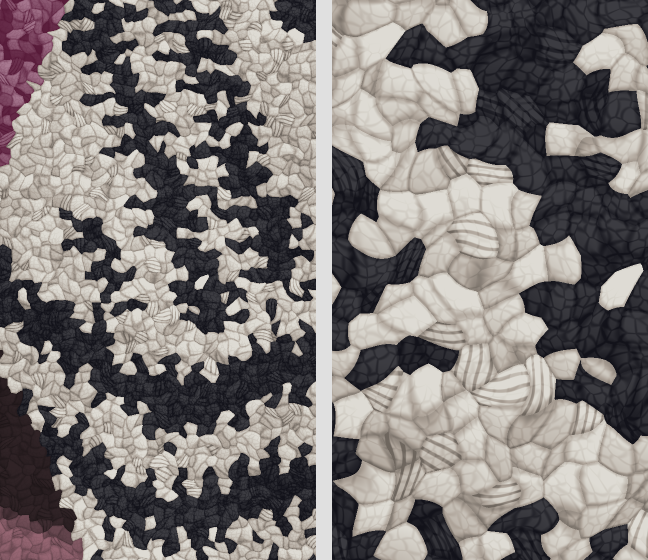
Left, the full canvas; right, a detail of the centre.
Give the GLSL for this texture, as a WebGL 2 fragment shader.

```glsl
#version 300 es
precision highp float;
// Chunky boucle knit: pale and black looped yarn in jagged bands, folded over plum and brown cloth.

uniform vec2 u_resolution;
out vec4 fragColor;

// Sizes, in canvas heights
const float NUB = 0.0185;        // one yarn loop
const float FIBRE = 0.0065;      // fine lumps on a loop
const float ROW = 0.052;         // knit row spacing
const float TONGUE = 0.036;      // reach of the jagged band edges
const float UPPER_PERIOD = 0.16;
const float UPPER_HALF = 0.042;
const float LOWER_PERIOD = 0.21;
const float LOWER_HALF = 0.053;
const float FOLD = 0.11;         // where the upper panel meets the lower

// Colours
const vec3 PALE_SHADOW = vec3(0.43, 0.40, 0.37);
const vec3 PALE_MID = vec3(0.68, 0.64, 0.60);
const vec3 PALE_LIGHT = vec3(0.87, 0.86, 0.83);
const vec3 BLACK_DEEP = vec3(0.07, 0.07, 0.10);
const vec3 BLACK_FUZZ = vec3(0.26, 0.26, 0.28);
const vec3 PLUM_DEEP = vec3(0.34, 0.10, 0.22);
const vec3 PLUM_PALE = vec3(0.66, 0.48, 0.57);
const vec3 BROWN = vec3(0.15, 0.11, 0.12);
const vec3 DUSTY = vec3(0.47, 0.32, 0.36);

struct Nub {
    float height;   // top surface
    float gap;      // lead over the next loop, zero in crevices
    vec2 offset;    // from the loop centre, canvas directions
    vec2 local;     // the same, along and across the loop
    vec2 centre;
    float seed;
};

float hash(vec2 p) {
    vec3 q = fract(p.xyx * vec3(0.1031, 0.1030, 0.0973));
    q += dot(q, q.yzx + 33.33);
    return fract((q.x + q.y) * q.z);
}

float triangle(float x) {
    return abs(fract(x) - 0.5) * 4.0 - 1.0;
}

// Cellular noise made of overlapping, randomly turned ellipsoids
Nub loopAt(vec2 p, float size) {
    vec2 g = p / size, base = floor(g);
    Nub n = Nub(-9.0, 0.0, vec2(0.0), vec2(0.0), p, 0.0);
    float second = -9.0;
    for (int j = -1; j <= 1; j++)
    for (int i = -1; i <= 1; i++) {
        vec2 id = base + vec2(i, j);
        float seed = hash(id + 3.7);
        vec2 c = id + 0.5 + 0.6 * (vec2(hash(id + 11.3), hash(id + 29.1)) - 0.5);
        float a = 6.2832 * hash(id + 47.9);
        vec2 d = g - c;
        vec2 e = mat2(cos(a), -sin(a), sin(a), cos(a)) * d / vec2(1.05, 0.64);
        float h = 1.0 - dot(e, e) + 0.55 * seed;
        if (h > n.height) {
            second = n.height;
            n = Nub(h, 0.0, d, e, c * size, seed);
        } else second = max(second, h);
    }
    n.gap = n.height - second;
    return n;
}

// Height above the valley-shaped fold
float foldHeight(vec2 p) {
    return p.y - 0.27 - 0.7 * max(0.3 - p.x, 0.0) - 0.35 * max(p.x - 0.3, 0.0);
}

// Signed distance to the black yarn, negative inside
float blackBands(vec2 p) {
    // Slanted upper bands with sideways tongues
    float u = p.x - 0.4 * (0.92 - p.y) - 0.03;
    u += TONGUE * triangle(p.y / ROW + 0.3 * sin(p.x * 17.0)) + 0.014 * sin(p.y * 41.0 + p.x * 9.0);
    float k = clamp(round(u / UPPER_PERIOD), 0.0, 2.0);
    float upper = abs(u - k * UPPER_PERIOD) - UPPER_HALF;
    if (k < 0.5) upper += 0.018 + 0.1 * smoothstep(0.58, 0.68, p.y);

    // Lower bands follow the fold, with upright tongues
    float f = foldHeight(p);
    float v = f + TONGUE * triangle(p.x / ROW + 0.4 * sin(p.y * 15.0)) + 0.012 * sin(p.x * 37.0);
    float m = clamp(round(v / LOWER_PERIOD), -2.0, 0.0);
    float lower = abs(v - m * LOWER_PERIOD) - LOWER_HALF;

    float corner = length(p - vec2(0.57, 1.0)) - 0.08;
    return min(min(lower, max(upper, FOLD - f)), corner);
}

vec3 yarn(vec2 p) {
    vec2 w = p + 0.0035 * sin(p.yx * 95.0 + 2.0 * sin(p * 43.0));
    Nub n = loopAt(w, NUB);
    Nub fine = loopAt(w + 5.0, FIBRE);
    vec2 c = n.centre;
    float lumps = smoothstep(0.0, 0.6, fine.gap) - 0.5;
    float lit = dot(n.offset, vec2(0.25, 0.5));
    float depth = smoothstep(0.0, 0.55, n.gap);

    // Loop tone, row ridges and slow shading
    float ridge = sin(6.2832 * c.y / ROW + 2.0 * sin(c.x * 13.0));
    float slow = sin(c.x * 9.0 - 1.2) + sin(c.y * 11.0 + c.x * 6.0);
    float tone = 0.17 + 0.42 * depth + 0.35 * n.seed + 0.45 * lit + 0.14 * lumps + 0.06 * ridge + 0.06 * slow;
    float streak = smoothstep(0.2, 0.9, sin(n.local.y * 13.0 + n.local.x * 3.0));
    tone -= 0.5 * streak * step(0.88, hash(c * 310.0));
    tone = clamp(tone, 0.0, 1.0);

    vec3 pale = mix(mix(PALE_SHADOW, PALE_MID, min(tone * 2.0, 1.0)), PALE_LIGHT, max(tone * 2.0 - 1.0, 0.0));
    vec3 black = mix(BLACK_DEEP, BLACK_FUZZ, clamp(tone * tone * 0.75 + 0.25 * lumps, 0.0, 1.0));
    float ragged = 0.028 * (hash(c * 170.0 + 5.0) - 0.5);
    vec3 colour = blackBands(c) + ragged < 0.0 ? black : pale;

    // Cloth showing past the edges
    if (c.y > 0.69 + 2.65 * c.x) colour = mix(PLUM_DEEP, PLUM_PALE, tone * n.seed);
    if (c.y < 0.36 - 2.2 * c.x)
        colour = mix(DUSTY, BROWN, smoothstep(0.06, 0.11, c.y + 0.35 * c.x)) * (0.75 + 0.5 * tone);
    return colour;
}

void main() {
    // Four samples per pixel smooth the loop edges
    vec3 sum = vec3(0.0);
    for (int s = 0; s < 4; s++) {
        vec2 shift = vec2(s & 1, s >> 1) * 0.5 - 0.25;
        sum += yarn((gl_FragCoord.xy + shift) / u_resolution.y);
    }
    fragColor = vec4(sum * 0.25, 1.0);
}
```
